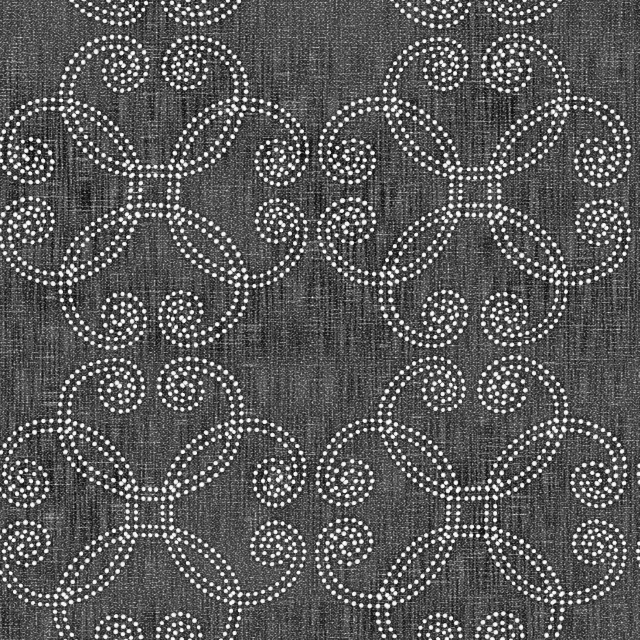
A WebGL 1 fragment shader for this pattern:

```glsl
precision highp float;
// Beaded scrolls embroidered on dark woven cloth, two repeats across and down.
// Each half scroll is a chain of shrinking quarter arcs carrying two rows of
// beads; mirroring in the axes and the diagonal completes the motif.
uniform vec2 u_resolution;

const float HALF_PI = 1.5707963;

float hash(vec2 p) {
  return fract(sin(dot(p, vec2(127.1, 311.7))) * 43758.55);
}

float cornerSlope(vec2 cell, vec2 offset) {
  float angle = 6.2831853 * hash(cell);
  return dot(vec2(cos(angle), sin(angle)), offset);
}

float gradientNoise(vec2 p) {
  vec2 i = floor(p), f = fract(p);
  vec2 u = f * f * f * (f * (f * 6.0 - 15.0) + 10.0);
  vec2 e = vec2(1.0, 0.0);
  return mix(mix(cornerSlope(i, f), cornerSlope(i + e.xy, f - e.xy), u.x),
             mix(cornerSlope(i + e.yx, f - e.yx), cornerSlope(i + e.xx, f - e.xx), u.x), u.y);
}

// Distances to the nearest bead centre (x) and to the linking thread (y)
// on one row of an arc; v is in the arc frame, swept from 0 to a right angle.
vec2 beadRow(vec2 v, float radius) {
  float beads = max(1.0, floor(radius * HALF_PI / 9.3 + 0.5));
  float turn = atan(v.y, v.x) / HALF_PI;
  float angle = clamp(floor(turn * beads + 0.5), 0.0, beads) / beads * HALF_PI;
  float sweep = clamp(turn, 0.0, 1.0) * HALF_PI;
  return vec2(length(v - radius * vec2(cos(angle), sin(angle))),
              length(v - radius * vec2(cos(sweep), sin(sweep))));
}

// Half scroll: leaves the mirror axis, swings outward and curls in.
vec2 halfScroll(vec2 p) {
  vec4 swing = vec4(97.0, 60.0, 30.0, 22.0);
  vec4 curl = vec4(19.0, 15.0, 9.0, 6.0);
  vec2 start = vec2(8.0, 22.5);
  vec2 heading = vec2(1.0, 0.0);
  vec2 nearest = vec2(length(p - vec2(0.0, 17.0)), 1000.0);
  nearest.x = min(nearest.x, length(p - vec2(0.0, 28.0)));
  for (int i = 0; i < 8; i++) {
    float radius = swing.x;
    if (i < 4) swing = swing.yzwx;
    else {
      radius = curl.x;
      curl = curl.yzwx;
    }
    vec2 left = vec2(-heading.y, heading.x);
    vec2 centre = start + radius * left;
    vec2 v = vec2(-dot(p - centre, left), dot(p - centre, heading));
    nearest = min(nearest, min(beadRow(v, radius + 5.5), beadRow(v, radius - 5.5)));
    start = centre + radius * heading;
    heading = left;
  }
  return nearest;
}

// Grey of the cloth: fine grain, long warp streaks, weft slubs, faded patches.
float cloth(vec2 p) {
  float grain = gradientNoise(p * vec2(0.38, 0.5));
  float warp = gradientNoise(p * vec2(0.36, 0.018) + 31.0);
  float weft = gradientNoise(p * vec2(0.025, 0.42) + 67.0);
  float patches = gradientNoise(p / 170.0 + 5.0);
  float weave = sin(p.x * 1.85) * sin(p.y * 1.7);
  float streaks = 0.21 * warp + 0.1 * weft + 0.12 * smoothstep(0.34, 0.5, weft);
  return 0.275 + 0.36 * grain + 0.6 * grain * grain + 0.045 * weave
       + streaks * (1.0 - patches) + 0.06 * patches;
}

void main() {
  // The canvas is 768 units wide.
  float unitsPerPixel = 768.0 / min(u_resolution.x, u_resolution.y);
  vec2 p = gl_FragCoord.xy * unitsPerPixel;

  // Slightly sheared repeat with uneven, hand-guided stitching
  vec2 q = p - vec2(184.0, 538.0);
  q.x -= 0.01 * q.y;
  q += 6.0 * vec2(gradientNoise(p / 85.0), gradientNoise(p / 85.0 + 19.0));
  vec2 period = vec2(386.0, 385.0);
  q = abs(mod(q + 0.5 * period, period) - 0.5 * period);
  vec2 stitch = min(halfScroll(q), halfScroll(q.yx));

  // Cloth sinks into shade beside the stitches
  float shade = max(cloth(p), 0.07);
  shade *= 1.0 - 0.28 * smoothstep(6.5, 2.5, stitch.y);

  // Linking thread, then beads of slightly varying size and sheen
  float soft = 0.6 * unitsPerPixel;
  float thread = 1.0 - smoothstep(0.7 - soft, 0.7 + soft, stitch.y);
  shade = mix(shade, 0.52, 0.5 * thread);
  float beadSize = 2.75 + 0.9 * gradientNoise(p / 9.0 + 43.0);
  float bead = 1.0 - smoothstep(beadSize - soft, beadSize + soft, stitch.x);
  float sheen = mix(0.97, 0.74, smoothstep(1.0, 3.2, stitch.x));
  shade = mix(shade, sheen + 0.1 * gradientNoise(p * 0.4), bead);

  gl_FragColor = vec4(vec3(clamp(shade, 0.0, 1.0)), 1.0);
}
```
